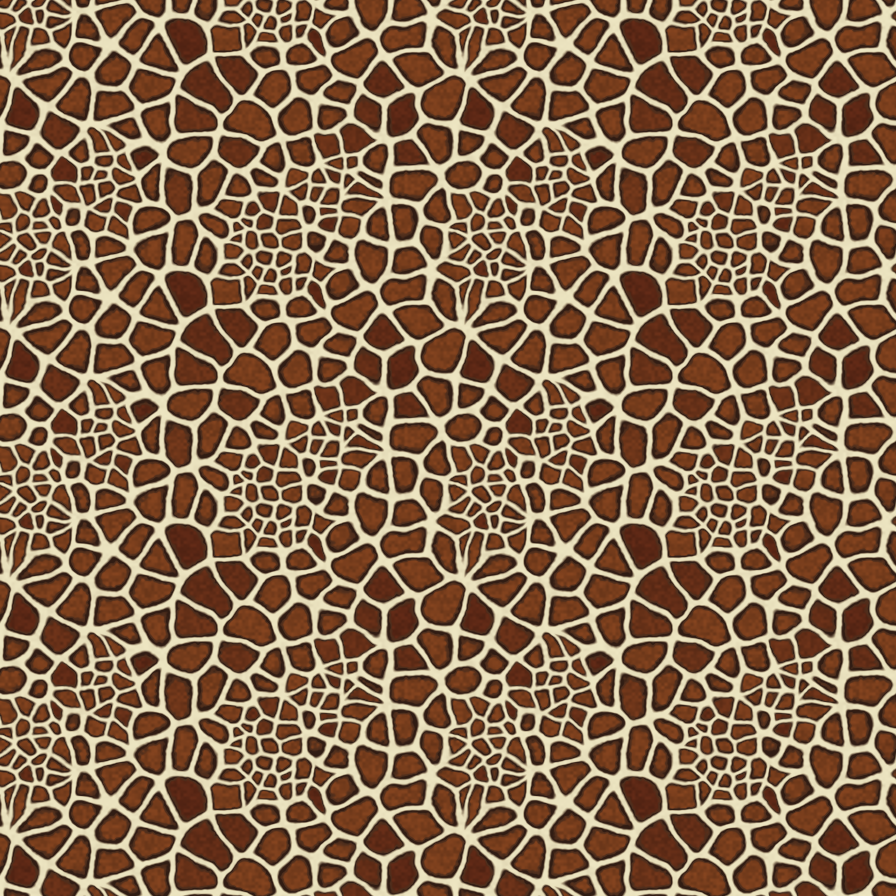
Give the GLSL for this texture, as a three.js fragment shader.

```glsl
// Giraffe-skin print: rounded brown patches with dark rims on cream, in a repeating tile.
varying vec2 vUv;

const vec2 REPEATS = vec2(1.97, 3.547);     // tiles across and up the canvas
const vec2 TILE = vec2(14.0, 8.0);          // patch cells in one tile
const vec2 HALF_TILE = vec2(7.0, 8.0);      // spacing of the clusters
const vec2 CLUSTER_A = vec2(3.4, 6.8);      // centres and radii of small-patch clusters
const vec2 RADIUS_A = vec2(0.95, 1.6);
const vec2 CLUSTER_B = vec2(0.9, 4.2);
const vec2 RADIUS_B = vec2(1.35, 1.7);
const vec2 BIG_PATCH = vec2(6.5, 1.5);      // centre of the largest patch
const float JITTER = 0.78;
const float GAP = 0.076;                    // half width of the cream lines, in cells
const float SOFTNESS = 0.040;
const float ROUNDING = 15.0;                // lower is rounder
const float WARP = 0.16;

const vec3 CREAM = vec3(0.93, 0.90, 0.76);
const vec3 TAN = vec3(0.70, 0.63, 0.50);
const vec3 RIM = vec3(0.19, 0.11, 0.075);
const vec3 BROWN = vec3(0.31, 0.18, 0.11);
const vec3 HEART = vec3(0.47, 0.24, 0.11);
const vec3 RUSSET = vec3(0.35, 0.15, 0.08);

float hash(vec2 p) {
  return fract(sin(dot(p, vec2(127.1, 311.7))) * 43758.5453);
}

// Value noise that wraps with the tile
float noise(vec2 p, float scale) {
  p *= scale;
  vec2 size = TILE * scale, i = floor(p), f = fract(p);
  f = f * f * (3.0 - 2.0 * f);
  vec2 a = mod(i, size), b = mod(i + 1.0, size);
  return mix(mix(hash(a), hash(vec2(b.x, a.y)), f.x),
             mix(hash(vec2(a.x, b.y)), hash(b), f.x), f.y);
}

// Shortest offset from a centre that recurs every half tile
vec2 wrapOffset(vec2 p, vec2 centre) {
  return mod(p - centre + 0.5 * HALF_TILE, HALF_TILE) - 0.5 * HALF_TILE;
}

// Seeds per cell side: 0 is merged with neighbours, 1 is plain, 2 is subdivided
float cellLevel(vec2 id) {
  vec2 c = id + 0.5;
  float big = length(wrapOffset(c, BIG_PATCH));
  if (big < 0.5) return 1.0;
  if (big < 1.2) return 0.0;
  if (length(wrapOffset(c, CLUSTER_A) / RADIUS_A) < 1.0) return 2.0;
  if (length(wrapOffset(c, CLUSTER_B) / RADIUS_B) < 1.0) return 2.0;
  float h = hash(mod(id, TILE) + 5.3);
  return h < 0.07 ? 0.0 : (h > 0.95 ? 2.0 : 1.0);
}

vec2 seedPoint(vec2 id, float k, float level) {
  vec2 key = mod(id, TILE) + k * 17.31;
  vec2 rnd = vec2(hash(key + 1.7), hash(key + 9.2)) - 0.5;
  vec2 corner = vec2(mod(k, 2.0), floor(k * 0.5));
  return id + (level > 1.5 ? 0.5 * corner : vec2(0.0)) + (0.5 + JITTER * rnd) / level;
}

void main() {
  vec2 g = vUv * REPEATS * TILE;
  vec2 p = g + WARP * (vec2(noise(g, 2.0), noise(g + 3.0, 2.0)) - 0.5);
  vec2 base = floor(p);

  // Nearest seed
  vec2 nearest = vec2(9.0);
  float size = 1.0, tint = 0.0;
  for (int j = -2; j <= 2; j++) for (int i = -2; i <= 2; i++) {
    vec2 id = base + vec2(float(i), float(j));
    float level = cellLevel(id);
    for (int k = 0; k < 4; k++) {
      if (float(k) >= level * level) break;
      vec2 r = seedPoint(id, float(k), level) - p;
      if (dot(r, r) < dot(nearest, nearest)) {
        nearest = r;
        size = 1.0 / level;
        tint = hash(mod(id, TILE) + float(k) * 3.7 + 21.0);
      }
    }
  }

  // Smooth minimum of the distances to all borders rounds the corners
  float sum = 0.0, sharpness = ROUNDING / size;
  for (int j = -2; j <= 2; j++) for (int i = -2; i <= 2; i++) {
    vec2 id = base + vec2(float(i), float(j));
    float level = cellLevel(id);
    for (int k = 0; k < 4; k++) {
      if (float(k) >= level * level) break;
      vec2 r = seedPoint(id, float(k), level) - p;
      vec2 d = r - nearest;
      if (dot(d, d) > 0.00001)
        sum += exp(-sharpness * dot(0.5 * (r + nearest), normalize(d)));
    }
  }
  float edge = -log(max(sum, 1e-20)) / sharpness;

  // Fur grain, then shading from rim to heart
  float grain = noise(g, 10.0), blotch = noise(g + 1.0, 4.0);
  edge += 0.02 * (grain - 0.5);
  float small = 2.0 * (1.0 - size);
  float inside = edge - mix(GAP, 0.05, small);
  float depth = inside / mix(1.0, 0.6, small)
              + 0.06 * (blotch - 0.5) + 0.05 * (grain - 0.5) + 0.03 * (tint - 0.5);
  vec3 heart = mix(HEART, RUSSET, smoothstep(0.75, 0.95, tint)) * (0.88 + 0.24 * grain);
  vec3 patchColor = mix(RIM, BROWN, smoothstep(0.055, 0.10, depth));
  patchColor = mix(patchColor, heart, smoothstep(0.10, 0.17, depth));
  vec3 ground = mix(CREAM, TAN, 0.25 * blotch * grain);
  ground = mix(ground, TAN, smoothstep(-SOFTNESS, 0.0, inside) * 0.7);
  vec3 color = mix(ground, patchColor, smoothstep(-0.5 * SOFTNESS, SOFTNESS, inside));
  gl_FragColor = vec4(color, 1.0);
}
```
